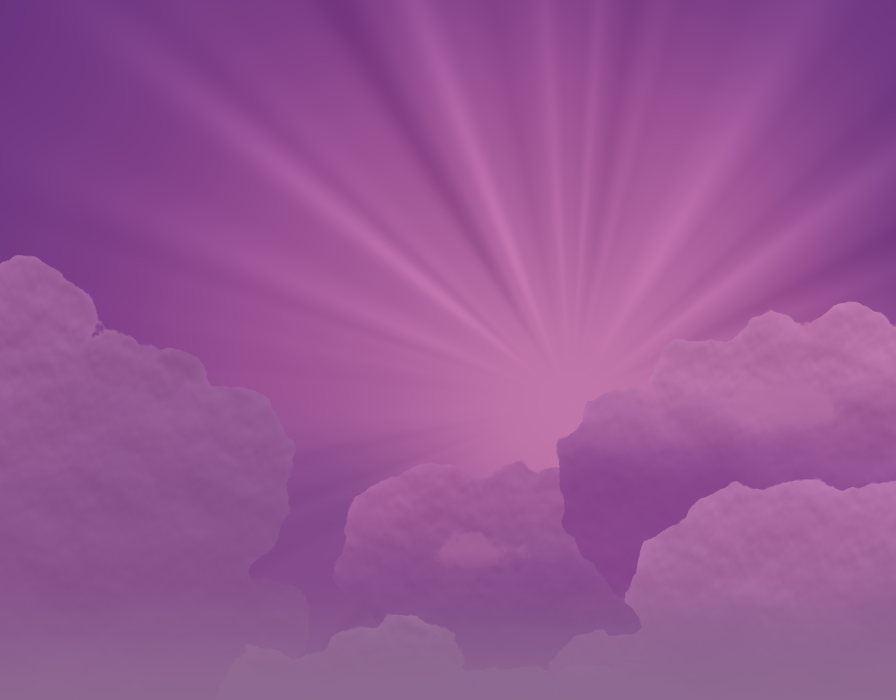
Reproduce this background procedurally as a Shadertoy shader.

```glsl
// A violet sunrise: a radial glow with fanned light rays above banks of cloud.
// Each bank is a smooth union of round lobes, roughened and lit by fractal noise.
// Lengths are in canvas heights; banks are painted from back to front.

const vec2 SUN = vec2(0.815, 0.425);
const vec3 GLOW = vec3(0.755, 0.460, 0.665);
const vec3 ROSE = vec3(0.645, 0.350, 0.600);
const vec3 PLUM = vec3(0.525, 0.260, 0.545);
const vec3 NIGHT = vec3(0.390, 0.190, 0.490);
const vec3 DUSK = vec3(0.505, 0.285, 0.540);
const vec3 MIST = vec3(0.560, 0.420, 0.570);
const vec3 PINK = vec3(0.700, 0.430, 0.640);
const vec3 MAUVE = vec3(0.600, 0.360, 0.590);
const vec2 LIGHT_STEP = vec2(0.002, 0.010);
const float ROUGHNESS = 0.045;
const float RELIEF = 0.28;
const float RAY_GAIN = 0.9;

// Rays: angle clockwise from straight up, angular width, strength
const vec3 RAYS[13] = vec3[13](
    vec3(-1.65, 0.10, 0.03), vec3(-1.15, 0.07, 0.06), vec3(-0.89, 0.06, 0.10),
    vec3(-0.77, 0.05, 0.04), vec3(-0.53, 0.07, -0.08), vec3(-0.37, 0.06, 0.10),
    vec3(-0.20, 0.07, -0.03), vec3(-0.06, 0.04, 0.06), vec3(0.07, 0.03, 0.04),
    vec3(0.15, 0.06, -0.06), vec3(0.54, 0.14, 0.08), vec3(0.94, 0.07, 0.07),
    vec3(1.10, 0.07, -0.05));

// Cloud lobes: centre and radius
const int LOBES = 10;
const vec3 LEFT_BANK[LOBES] = vec3[LOBES](
    vec3(0.02, 0.56, 0.080), vec3(0.075, 0.54, 0.067), vec3(0.15, 0.45, 0.072),
    vec3(0.24, 0.44, 0.063), vec3(0.31, 0.335, 0.110), vec3(0.30, 0.30, 0.122),
    vec3(0.10, 0.25, 0.270), vec3(0.25, 0.08, 0.155), vec3(0.375, 0.105, 0.073),
    vec3(0.10, 0.0, 0.300));
const vec3 MIDDLE_BANK[LOBES] = vec3[LOBES](
    vec3(0.56, 0.255, 0.066), vec3(0.625, 0.267, 0.073), vec3(0.74, 0.25, 0.085),
    vec3(0.67, 0.14, 0.150), vec3(0.83, 0.20, 0.133), vec3(0.75, 0.05, 0.190),
    vec3(0.69, 0.27, 0.060), vec3(0.80, 0.28, 0.060), vec3(0.90, 0.15, 0.150),
    vec3(0.54, 0.20, 0.060));
const vec3 RIGHT_BANK[LOBES] = vec3[LOBES](
    vec3(0.85, 0.328, 0.058), vec3(0.91, 0.375, 0.073), vec3(1.00, 0.45, 0.073),
    vec3(1.11, 0.467, 0.082), vec3(1.21, 0.48, 0.085), vec3(1.28, 0.433, 0.092),
    vec3(1.03, 0.30, 0.150), vec3(1.20, 0.30, 0.183), vec3(0.92, 0.267, 0.117),
    vec3(1.05, 0.39, 0.110));
const vec3 LOW_BANK[LOBES] = vec3[LOBES](
    vec3(1.15, 0.225, 0.082), vec3(1.23, 0.217, 0.088), vec3(1.05, 0.223, 0.078),
    vec3(0.985, 0.167, 0.081), vec3(0.975, 0.133, 0.075), vec3(1.13, 0.067, 0.210),
    vec3(0.85, 0.042, 0.058), vec3(0.90, 0.033, 0.070), vec3(1.28, 0.20, 0.105),
    vec3(1.0, 0.02, 0.120));
const vec3 FRONT_BANK[LOBES] = vec3[LOBES](
    vec3(0.517, 0.065, 0.050), vec3(0.567, 0.067, 0.058), vec3(0.62, 0.042, 0.052),
    vec3(0.68, 0.0, 0.053), vec3(0.75, -0.025, 0.063), vec3(0.84, -0.03, 0.070),
    vec3(0.45, 0.0, 0.070), vec3(0.38, 0.0, 0.080), vec3(0.57, 0.0, 0.080),
    vec3(0.92, -0.03, 0.080));

float hash(vec2 cell) {
    vec3 q = fract(cell.xyx * 0.1031);
    q += dot(q, q.yzx + 33.33);
    return fract((q.x + q.y) * q.z);
}

float noise(vec2 p) {
    vec2 cell = floor(p), f = fract(p);
    f = f * f * (3.0 - 2.0 * f);
    return mix(mix(hash(cell), hash(cell + vec2(1, 0)), f.x),
               mix(hash(cell + vec2(0, 1)), hash(cell + 1.0), f.x), f.y);
}

float fbm(vec2 p) {
    float sum = 0.0, gain = 0.5;
    for (int i = 0; i < 5; i++) {
        sum += gain * noise(p);
        p = mat2(1.6, 1.2, -1.2, 1.6) * p + 7.3;
        gain *= 0.5;
    }
    return sum;
}

vec3 sky(vec2 p) {
    vec2 v = p - SUN;
    float r = length(v);
    vec3 col = mix(GLOW, ROSE, smoothstep(0.0, 0.40, r));
    col = mix(col, PLUM, smoothstep(0.28, 0.72, r));
    float corner = smoothstep(0.40, 0.95, length((p - vec2(0.68, 0.40)) * vec2(1.0, 0.9)));
    col = mix(col, NIGHT, 0.85 * corner);
    float low = smoothstep(0.50, 0.24, p.y) * smoothstep(0.08, 0.40, r);
    col = mix(col, DUSK, 0.9 * low);
    // Soft light and dark spokes
    float angle = atan(v.x, v.y), beam = 0.0;
    for (int i = 0; i < 13; i++) {
        float t = (angle - RAYS[i].x) / RAYS[i].y;
        beam += RAYS[i].z * exp(-t * t * 2.0);
    }
    beam += 0.035 * (noise(vec2(angle * 22.0, 4.0)) - 0.5);
    beam *= smoothstep(0.03, 0.28, r) * smoothstep(1.15, 0.35, r);
    return col + RAY_GAIN * beam * vec3(0.9, 0.75, 0.7);
}

float bankDistance(vec2 p, vec3 lobes[LOBES]) {
    float d = 1.0;
    for (int i = 0; i < LOBES; i++) {
        float k = length(p - lobes[i].xy) - lobes[i].z;
        float h = max(0.012 - abs(d - k), 0.0) / 0.012;
        d = min(d, k) - h * h * 0.003;
    }
    return d + ROUGHNESS * (fbm(p * 19.0) - 0.48);
}

// span.x is the height of full shade, span.y the height of full light
vec3 paintBank(vec3 behind, vec2 p, vec3 lobes[LOBES], vec3 lit, vec3 shade, vec2 span) {
    float d = bankDistance(p, lobes), aa = 1.2 / iResolution.y;
    float relief = fbm(p * 11.0) - fbm((p + LIGHT_STEP) * 11.0);
    float light = smoothstep(span.x, span.y, p.y + 0.12 * (fbm(p * 7.0) - 0.5));
    vec3 col = mix(shade, lit, light);
    col += RELIEF * relief * (0.35 + 0.65 * light);
    col += 0.035 * exp(min(d, 0.0) * 90.0) * light;
    return mix(behind, col, smoothstep(aa, -aa, d));
}

// Small sunlit tuft with a crisp crown and a fading base
vec3 paintTuft(vec3 behind, vec2 p, vec2 centre, vec2 size, float strength) {
    vec2 q = (p - centre) / size;
    float d = length(q) - 1.0 + 1.5 * (fbm(p * 24.0) - 0.5);
    return mix(behind, PINK, strength * smoothstep(0.15, -0.25, d) * smoothstep(-1.1, 0.3, q.y));
}

void mainImage(out vec4 fragColor, in vec2 fragCoord) {
    vec2 p = fragCoord / iResolution.y;
    vec3 col = sky(p);
    // Distant banks
    col = paintBank(col, p, MIDDLE_BANK, vec3(0.635, 0.365, 0.60), DUSK, vec2(0.10, 0.34));
    col = paintTuft(col, p, vec2(0.68, 0.208), vec2(0.065, 0.030), 0.5);
    col = paintBank(col, p, RIGHT_BANK, PINK, vec3(0.53, 0.27, 0.55), vec2(0.26, 0.48));
    col = paintTuft(col, p, vec2(1.13, 0.41), vec2(0.085, 0.042), 0.75);
    // Near banks
    col = paintBank(col, p, LEFT_BANK, MAUVE, vec3(0.53, 0.32, 0.55), vec2(0.16, 0.60));
    col = paintBank(col, p, LOW_BANK, vec3(0.67, 0.415, 0.63), vec3(0.56, 0.36, 0.57), vec2(0.04, 0.29));
    col = paintBank(col, p, FRONT_BANK, vec3(0.57, 0.37, 0.57), vec3(0.54, 0.38, 0.56), vec2(0.0, 0.12));
    // Ground mist
    col = mix(col, MIST, 0.85 * smoothstep(0.20, -0.01, p.y));
    fragColor = vec4(clamp(col, 0.0, 1.0), 1.0);
}
```
